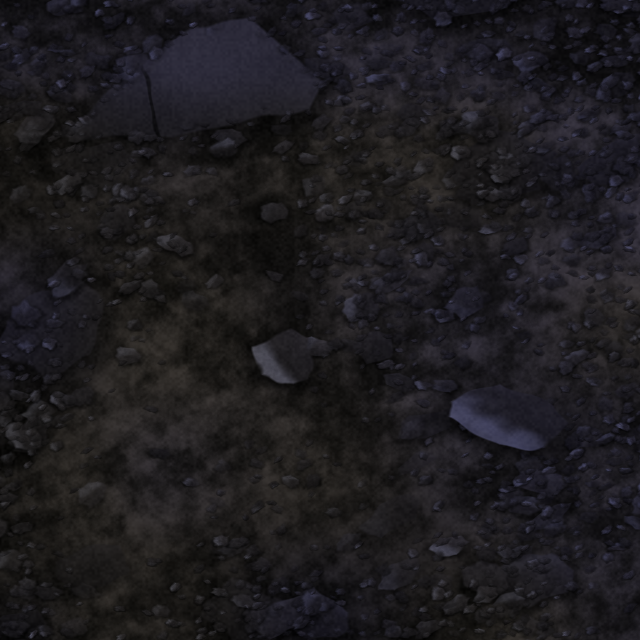
Write a three.js fragment shader that draws this texture.

```glsl
// Dim, damp ground: dark soil strewn with angular stones under faint cool light.
// Layered value noise makes the soil; random half-planes cut the stones, which
// are scattered over grids from broad slabs to grit, around one large boulder.

varying vec2 vUv;

const vec3 SOIL_DARK = vec3(0.050, 0.048, 0.044);
const vec3 SOIL_LIGHT = vec3(0.172, 0.163, 0.160);
const vec3 STONE_SHADE = vec3(0.118, 0.114, 0.124);
const vec3 STONE_LIT = vec3(0.320, 0.328, 0.380);
const vec3 BOULDER = vec3(0.160, 0.156, 0.168);
const vec3 WARM_TINT = vec3(1.03, 1.00, 0.94);
const vec3 COOL_TINT = vec3(0.99, 0.98, 1.23);
const float EDGE = 0.003;         // softness of outlines
const float GRAIN = 0.036;        // strength of fine grain
const float FIRST_CELLS = 4.5;    // grid of the largest stones
const float CELL_GROWTH = 1.62;
const float STONE_SHARE = 0.68;   // chance of a stone per cell
const float TAU = 6.2831853;

float hash(vec2 p) {
  return fract(sin(dot(p, vec2(127.1, 311.7))) * 43758.5453);
}

float noise(vec2 p) {
  vec2 i = floor(p), f = fract(p);
  f = f * f * (3.0 - 2.0 * f);
  return mix(mix(hash(i), hash(i + vec2(1.0, 0.0)), f.x),
             mix(hash(i + vec2(0.0, 1.0)), hash(i + vec2(1.0, 1.0)), f.x), f.y);
}

float fbm(vec2 p) {
  float sum = 0.0, amp = 0.5;
  for (int i = 0; i < 5; i++) {
    sum += amp * noise(p);
    p = mat2(1.6, 1.2, -1.2, 1.6) * p + 7.3;
    amp *= 0.55;
  }
  return sum / 1.055;
}

mat2 turn(float a) {
  return mat2(cos(a), -sin(a), sin(a), cos(a));
}

// Convex outline of about unit radius, cut by seven random half-planes
float stoneDistance(vec2 p, float seed) {
  float d = -1.0;
  for (int k = 0; k < 7; k++) {
    float fk = float(k);
    float a = (fk + 0.75 * hash(vec2(fk, seed))) * TAU / 7.0;
    d = max(d, dot(p, vec2(cos(a), sin(a))) - mix(0.6, 0.95, hash(vec2(seed, fk + 9.0))));
  }
  return d;
}

// Paints one stone: contact shadow, shaded body and a paler facet
void addStone(inout vec3 col, vec2 p, float size, float flatness, float tilt,
              float face, float light, float opacity, float seed) {
  vec2 q = turn(tilt) * p / size;
  q.y *= flatness;
  if (dot(q, q) > 4.0) return;
  vec2 wobble = vec2(noise(q * 2.5 + seed), noise(q * 2.5 - seed)) - 0.5;
  q += 0.22 * wobble;
  float d = stoneDistance(q, seed);
  float soft = EDGE / size;
  float below = 0.62 - 0.4 * clamp(q.y, -1.0, 1.0);
  col *= 1.0 - 0.65 * opacity * below * smoothstep(0.5, 0.0, d);
  float facet = dot(q, vec2(cos(face), sin(face))) + 0.3 * wobble.x;
  float lit = smoothstep(0.02 - soft, 0.34 + soft, facet) * light;
  vec3 body = STONE_SHADE * (0.75 + 0.45 * hash(vec2(seed, 3.0)) + 0.3 * light + 0.22 * q.y);
  body = mix(body, STONE_LIT, lit) * (0.8 + 0.4 * fbm(q * 4.0 + seed));
  col = mix(col, body, opacity * (1.0 - smoothstep(-soft, soft, d)));
}

void scatterStones(inout vec3 col, vec2 uv, float bare) {
  float cells = FIRST_CELLS;
  for (int layer = 0; layer < 6; layer++) {
    float depth = float(layer) / 5.0;
    for (int j = 0; j < 9; j++) {
      vec2 id = floor(uv * cells) + vec2(mod(float(j), 3.0), floor(float(j) / 3.0)) - 1.0;
      vec2 key = id + 31.0 * float(layer);
      vec2 jitter = vec2(hash(key + 1.7), hash(key + 5.3)) * 0.7 + 0.15;
      vec2 center = (id + jitter) / cells;
      float cluster = noise(center * 5.0 + 2.0) + 0.4 * (center.y - 0.5) + 0.3 * (center.x - 0.5);
      if (hash(key) > STONE_SHARE * smoothstep(0.0, 0.7, cluster)) continue;
      float seed = 50.0 * hash(key + 8.1);
      float light = pow(hash(key + 2.9), 2.1) * mix(0.22, 0.95, smoothstep(0.0, 0.5, depth));
      float opacity = mix(0.4, 0.95, hash(key + 4.4)) * (1.0 - bare);
      addStone(col, uv - center, mix(0.26, 0.5, hash(key + 6.2)) / cells,
               mix(1.1, 2.2, hash(key + 3.6)), mix(-0.35, 0.65, hash(key + 7.7)),
               mix(1.4, 4.2, hash(key + 9.5)), light, opacity, seed);
    }
    cells *= CELL_GROWTH;
  }
}

float boulderDistance(vec2 p) {
  p += 0.012 * (vec2(noise(p * 22.0), noise(p * 22.0 + 40.0)) - 0.5);
  float top = max(dot(p, vec2(-0.63, 0.78)) - 0.56, dot(p, vec2(-0.10, 0.99)) - 0.921);
  float right = max(dot(p, vec2(0.65, 0.757)) - 0.988, dot(p, vec2(0.91, -0.41)) - 0.096);
  float base = max(dot(p, vec2(0.21, -0.977)) + 0.710, 0.785 - p.y);
  return max(max(top, right), base);
}

void main() {
  vec2 uv = vUv;

  // Soil with clods, faint streaks rising to the right and broad dark patches
  float clods = fbm(uv * 9.0);
  float streaks = fbm(turn(0.5) * uv * vec2(14.0, 38.0));
  float crumbs = fbm(uv * 48.0);
  float soil = 0.4 * clods + 0.25 * streaks + 0.35 * crumbs;
  float patches = fbm(uv * 3.2 + 5.0) + 0.25 * (uv.x - 0.5);
  vec3 col = mix(SOIL_DARK, SOIL_LIGHT, smoothstep(0.3, 0.72, soil));
  col *= mix(0.72, 1.25, smoothstep(0.28, 0.7, patches));

  // Boulder with a crack and a shadow around it
  float d = boulderDistance(uv);
  float inside = 1.0 - smoothstep(-EDGE, EDGE, d);
  col *= 1.0 - 0.45 * smoothstep(0.05, 0.0, d);
  float crackX = 0.236 - 0.2 * (uv.y - 0.84) + 0.012 * (noise(uv * 40.0) - 0.5);
  float crack = smoothstep(0.005, 0.001, abs(uv.x - crackX));
  vec3 face = BOULDER * mix(0.7, 1.05, smoothstep(0.78, 0.92, uv.y + 0.15 * (uv.x - 0.3)));
  face *= (0.8 + 0.4 * clods) * (1.0 - 0.55 * crack);
  col = mix(col, face, inside);

  // Loose stones, then two prominent ones
  scatterStones(col, uv, inside * smoothstep(0.0, -0.02, d));
  addStone(col, uv - vec2(0.445, 0.44), 0.056, 1.2, -0.25, 3.9, 0.75, 1.0, 4.0);
  addStone(col, uv - vec2(0.79, 0.35), 0.105, 1.75, -0.15, 4.1, 0.65, 1.0, 12.0);

  // Uneven cool cast and fine grain
  float cool = noise(uv * 4.0 + 11.0) + 0.6 * (uv.y - 0.5) + 0.25 * (uv.x - 0.5);
  col *= mix(WARM_TINT, COOL_TINT, smoothstep(0.15, 0.75, cool));
  col += GRAIN * (noise(uv * 240.0) - 0.5);
  gl_FragColor = vec4(max(col, 0.0), 1.0);
}
```
